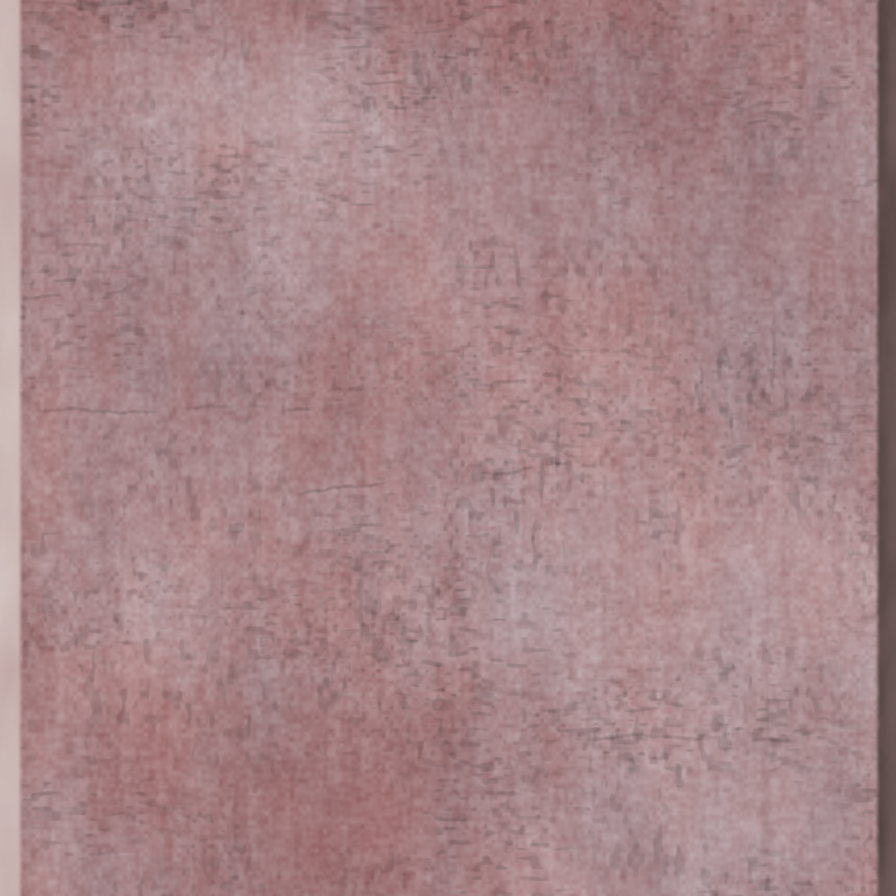
A three.js fragment shader for this texture:

```glsl
// Worn pink plaster panel between a pale left margin and a dark right edge.
// Soft cloudy blotches set the tone; stretched noise adds vertical streaks,
// woven fibres and grain; thresholded fine noise makes short broken scuffs.
varying vec2 vUv;

float hash(vec2 p) {
  return fract(sin(dot(p, vec2(127.1, 311.7))) * 43758.5453);
}

float noise(vec2 p) {
  vec2 i = floor(p), f = fract(p);
  f = f * f * (3.0 - 2.0 * f);
  return mix(mix(hash(i), hash(i + vec2(1.0, 0.0)), f.x),
             mix(hash(i + vec2(0.0, 1.0)), hash(i + vec2(1.0, 1.0)), f.x), f.y);
}

float fbm(vec2 p) {
  float sum = 0.0, amp = 0.5;
  for (int i = 0; i < 5; i++) {
    sum += amp * noise(p);
    p = p * 2.03 + vec2(17.3, 9.1);
    amp *= 0.5;
  }
  return sum / 0.97;
}

// Soft elliptical patch, 1 at its centre
float patchAt(vec2 p, vec2 centre, vec2 size) {
  vec2 d = (p - centre) / size;
  return exp(-dot(d, d));
}

// Short dark flecks stretched by scale, gathered in cloudy areas
float scuffs(vec2 p, vec2 scale, float seed) {
  p += 0.006 * vec2(noise(p * 40.0 + seed), noise(p * 34.0 - seed));
  float fleck = smoothstep(0.58, 0.92, noise(p * scale + seed));
  float area = smoothstep(0.40, 0.68, fbm(p * vec2(7.0, 10.0) + seed));
  return fleck * area;
}

// A long faint crack, rising gently and broken along its length
float crack(vec2 p, vec2 start, float span, float slope) {
  vec2 d = p - start;
  float wave = slope * d.x + 0.012 * (fbm(p.xx * 24.0 + start) - 0.5);
  float line = 1.0 - smoothstep(0.0005, 0.0032, abs(d.y - wave));
  float ends = smoothstep(0.0, 0.03, d.x) * smoothstep(span, span - 0.03, d.x);
  return line * ends * smoothstep(0.3, 0.65, noise(p * 48.0));
}

vec3 plaster(vec2 p) {
  // Broad light and dark clouds
  float tone = 0.49 + 1.1 * (fbm(p * vec2(5.0, 4.0) + 4.7) - 0.5);
  tone += 0.36 * patchAt(p, vec2(0.36, 0.83), vec2(0.22, 0.13));
  tone += 0.34 * patchAt(p, vec2(0.74, 0.30), vec2(0.22, 0.14));
  tone += 0.20 * patchAt(p, vec2(0.74, 0.78), vec2(0.10, 0.09));
  tone += 0.24 * patchAt(p, vec2(0.16, 0.28), vec2(0.06, 0.10));
  tone -= 0.24 * patchAt(p, vec2(0.30, 0.12), vec2(0.28, 0.16));
  tone -= 0.18 * patchAt(p, vec2(0.32, 0.58), vec2(0.24, 0.10));
  tone -= 0.26 * patchAt(p, vec2(0.30, 1.00), vec2(0.34, 0.06));

  // Vertical streaks, then fibres both ways and fine grain
  tone += 0.26 * (noise(p * vec2(26.0, 6.0)) - 0.5);
  tone += 0.22 * (noise(p * vec2(75.0, 14.0) + 5.0) - 0.5);
  tone += 0.30 * (noise(p * vec2(190.0, 44.0)) - 0.5);
  tone += 0.24 * (noise(p * vec2(55.0, 200.0) + 9.0) - 0.5);
  tone += 0.28 * (noise(p * vec2(105.0, 95.0) + 6.0) - 0.5);
  tone += 0.42 * (noise(p * vec2(215.0, 195.0) + 2.0) - 0.5);

  vec3 color = mix(vec3(0.606, 0.443, 0.452), vec3(0.716, 0.602, 0.614), tone);

  // Drift between rust and cool mauve-grey
  float warmth = fbm(p * vec2(7.0, 5.0) + 52.0) - 0.5;
  warmth += 0.35 * (noise(p * vec2(34.0, 12.0) + 21.0) - 0.5);
  warmth += 0.20 * patchAt(p, vec2(0.28, 0.15), vec2(0.20, 0.18));
  warmth -= 0.15 * patchAt(p, vec2(0.36, 0.78), vec2(0.20, 0.16));
  color += warmth * vec3(0.045, -0.045, -0.065);

  // Scuffs across and down the weave, and a few faint cracks
  float wear = 0.13 * scuffs(p, vec2(75.0, 180.0), 73.0);
  wear += 0.11 * scuffs(p, vec2(150.0, 70.0), 31.0);
  wear += 0.10 * scuffs(p, vec2(150.0, 160.0), 12.0);
  wear += 0.13 * crack(p, vec2(0.32, 0.45), 0.34, 0.10);
  wear += 0.11 * crack(p, vec2(0.03, 0.54), 0.38, 0.02);
  wear += 0.11 * crack(p, vec2(0.24, 0.81), 0.16, 0.15);
  wear += 0.11 * crack(p, vec2(0.62, 0.18), 0.34, -0.03);
  return color * (1.0 - wear);
}

void main() {
  vec2 p = vUv;
  vec3 color = plaster(p);

  // Pale margin on the left
  float paleTone = fbm(vec2(p.x * 20.0, p.y * 9.0) + 40.0) - 0.5;
  vec3 pale = vec3(0.79, 0.71, 0.70) + paleTone * vec3(0.09, 0.14, 0.13);
  color *= 1.0 - 0.05 * (1.0 - smoothstep(0.022, 0.045, p.x));
  color = mix(pale, color, smoothstep(0.019, 0.027, p.x));

  // Dark edge on the right, with a slightly ragged border
  float border = 0.979 + 0.001 * (noise(vec2(3.0, p.y * 110.0)) - 0.5);
  float darkTone = fbm(p * vec2(40.0, 14.0) + 60.0) - 0.5;
  vec3 dark = vec3(0.375, 0.305, 0.298) * (1.0 + 0.35 * darkTone);
  dark += 0.04 * smoothstep(0.980, 1.0, p.x) - 0.02;
  color = mix(color, dark, smoothstep(border - 0.003, border + 0.004, p.x));

  gl_FragColor = vec4(color, 1.0);
}
```
